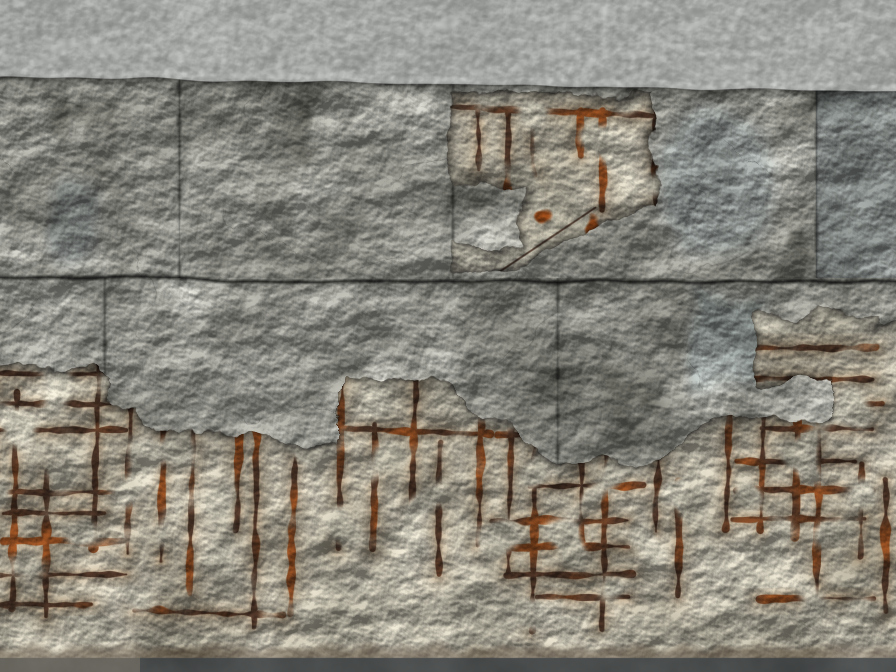
A Shadertoy shader for this texture:

```glsl
// Weathered concrete wall: painted band, cracked plaster blocks, exposed rusty rebar
#define BAND_COLOR vec3(.635, .645, .635)
#define PLASTER_COLOR vec3(.515, .515, .49)
#define WALL_COLOR vec3(.635, .62, .565)
#define RUST_DARK vec3(.22, .14, .10)
#define RUST_BRIGHT vec3(.47, .23, .08)
#define LEDGE_Y .587
#define BAR_SPACING .052
#define ROW_SPACING .042
#define BAR_RADIUS .0034
#define RELIEF 2.6

float hash(vec2 p) {
  p = fract(p * vec2(123.34, 456.21));
  p += dot(p, p + 45.32);
  return fract(p.x * p.y);
}
float corner(vec2 cell, vec2 offset) {
  float a = 6.2832 * hash(cell);
  return dot(vec2(cos(a), sin(a)), offset);
}
float noise(vec2 p) {
  vec2 i = floor(p), f = p - i, u = f * f * (3. - 2. * f), o = vec2(1, 0);
  return mix(mix(corner(i, f), corner(i + o, f - o), u.x),
    mix(corner(i + o.yx, f - o.yx), corner(i + 1., f - 1.), u.x), u.y);
}
float fbm(vec2 p) {
  float sum = 0., amp = 1.;
  for (int i = 0; i < 5; i++) {
    sum += amp * noise(p);
    p = mat2(1.6, 1.2, -1.2, 1.6) * p + 7.3;
    amp *= .52;
  }
  return sum;
}
float fill(float d, float w) { return 1. - smoothstep(-w, w, d); }
float ellipse(vec2 p, vec2 c, vec2 r) { return (length((p - c) / r) - 1.) * min(r.x, r.y); }
float box(vec2 p, vec2 lo, vec2 hi) {
  vec2 q = abs(p - .5 * (lo + hi)) - .5 * (hi - lo);
  return max(q.x, q.y);
}
float segment(vec2 p, vec2 a, vec2 b) {
  vec2 v = b - a;
  return length(p - a - v * clamp(dot(p - a, v) / dot(v, v), 0., 1.));
}

// Broken lower boundary of the plaster
float lowerEdge(float x) {
  return .455 - .05 * smoothstep(.14, .17, x) - .05 * smoothstep(.17, .26, x)
    - .017 * smoothstep(.38, .46, x) + .096 * smoothstep(.495, .52, x)
    - .059 * smoothstep(.66, .72, x) - .064 * smoothstep(.74, .83, x)
    + .064 * smoothstep(.98, 1.06, x) + .15 * smoothstep(1.225, 1.26, x);
}
// Positive on plaster, negative where the wall is exposed
float plasterDistance(vec2 p) {
  p += .018 * vec2(fbm(p * 17.), fbm(p * 15. + 31.));
  float hole = box(p, vec2(.668, .595), vec2(.975, .862));
  hole = max(hole, dot(p - vec2(.74, .592), vec2(.42, -.907)));
  hole = max(hole, -box(p, vec2(.66, .638), vec2(.775, .722)));
  float gap = box(p, vec2(1.12, .43), vec2(1.3, .535)) + .02 * noise(p * 22.);
  return min(min(p.y - lowerEdge(p.x), hole), gap);
}

// Distance to the reinforcement grid
float rebar(vec2 p) {
  p += .0025 * vec2(noise(p * 22.), noise(p * 19. + 8.));
  float d = 1., row = floor(p.y / ROW_SPACING);
  for (int i = -1; i <= 1; i++) {
    float c = floor(p.x / BAR_SPACING) + float(i);
    float r = hash(vec2(c, 3)), s = hash(vec2(c, 9));
    float x = (c + .2 + .6 * r) * BAR_SPACING;
    d = min(d, segment(p, vec2(x, .05 + .17 * r), vec2(x + .01 * s, .28 + .24 * s)));
    d = min(d, segment(p, vec2(x, .82 - .18 * s), vec2(x, .835)));
  }
  vec3 centers = vec3(.07, .86, 1.2);
  for (int k = 0; k < 3; k++) {
    float r = hash(vec2(row, k + 5)), s = hash(vec2(row, k + 17));
    float y = (row + .35 + .3 * r) * ROW_SPACING;
    vec2 span = centers[k] + vec2(.07 * r - .13, .05 + .07 * s);
    if (y > .1 && y < .54 && s > .2) d = min(d, segment(p, vec2(span.x, y), vec2(span.y, y)));
  }
  d = min(d, segment(p, vec2(.5, .363), vec2(.73, .354)));
  d = min(d, segment(p, vec2(.2, .092), vec2(.42, .084)));
  return min(d, segment(p, vec2(.67, .841), vec2(.98, .828)));
}
float relief(vec2 p) { return fbm(p * vec2(8, 12)) + .35 * fbm(p * 27.); }

vec3 plaster(vec2 p, float n) {
  float upper = step(LEDGE_Y, p.y);
  vec3 c = PLASTER_COLOR + .12 * n;
  c += (1. - upper) * (.035 * fill(p.x - .68, .02)
    - .075 * fill(box(p, vec2(.69, .33), vec2(1.02, .59)), .02));
  // Bluish and dark worn patches
  vec2 q = p + .025 * vec2(n, noise(p * 14.));
  c -= vec3(.045, .025, .01) * upper * step(1.215, p.x);
  c -= vec3(.06, .035, .02) * fill(box(q, vec2(1.03, .43), vec2(1.14, .56)), .018);
  c -= vec3(.10, .085, .07) * fill(ellipse(q, vec2(.105, .67), vec2(.045, .065)), .012);
  c -= .06 * fill(min(ellipse(q, vec2(.43, .8), vec2(.035, .045)),
    ellipse(q, vec2(.418, .712), vec2(.034, .05))), .004);
  c += vec3(0, .02, .035) * fill(ellipse(q, vec2(1.07, .73), vec2(.09, .11)), .02);
  c += .08 * smoothstep(.1, .5, fbm(p * 6. + 41.));
  c -= .13 * smoothstep(.2, .6, fbm(p * 8. + 12.)) * (.4 + .6 * upper);
  // Block joints and hairline cracks
  float j = min(min(abs(p.x - .267), abs(p.x - .674)), abs(p.x - 1.215));
  j = mix(min(abs(p.x - .83), abs(p.x - .156)), j, upper) + .004 * noise(p * 35.);
  c *= 1. - .38 * fill(j - .001, .003) - .12 * exp(-j * 65.);
  float crack = abs(noise(p * vec2(5, 8) + .3 * n)) / 8.;
  return c * (1. - .3 * fill(crack, .002) * smoothstep(0., .2, noise(p * 7. + 3.)));
}

void mainImage(out vec4 fragColor, in vec2 fragCoord) {
  vec2 p = fragCoord / iResolution.y;
  float w = max(.0013, .8 / iResolution.y), n = fbm(p * 9.);
  float slope = relief(p) - relief(p + vec2(-.0015, .0035));
  // Exposed concrete, stains and bars
  vec3 color = WALL_COLOR + .13 * n;
  float d = rebar(p), broken = smoothstep(-.32, 0., noise(p * 17.));
  float orange = smoothstep(-.05, .4, noise(p * 13. + 5.));
  color = mix(color, vec3(.43, .32, .21), .6 * exp(-d * 95.) * broken);
  float bar = fill(d - BAR_RADIUS * (1. + 1.5 * noise(p * 40.) + .8 * orange), w) * broken;
  color = mix(color, mix(RUST_DARK, RUST_BRIGHT, orange), .9 * bar);
  float flakes = min(ellipse(p, vec2(.882, .658), vec2(.009, .021)), ellipse(p, vec2(.808, .678), vec2(.013, .01)));
  color = mix(color, RUST_BRIGHT, fill(flakes + .006 * noise(p * 60.), .003));
  color = mix(color, RUST_DARK, .8 * fill(segment(p, vec2(.738, .592), vec2(.886, .691)) - .0014, w));
  // Plaster casts a shadow onto the wall beneath it
  float cover = plasterDistance(p);
  color *= 1. - .55 * exp(min(cover, 0.) * 110.);
  color = mix(color, plaster(p, n), fill(-cover, w));
  color *= 1. + RELIEF * clamp(slope, -.14, .14);
  // Shadowed ledge between the two courses
  float ledge = abs(p.y - LEDGE_Y + .006 * smoothstep(.25, .35, p.x) - .005 * noise(p * 14.));
  color *= 1. - .55 * fill(ledge - .0025, .003) - .15 * exp(-ledge * 130.);
  // Painted band with a projecting lip
  float edge = .886 - .017 * p.x + .006 * noise(vec2(p.x * 11., 2));
  color *= 1. - .5 * exp(-max(edge - p.y, 0.) * 110.);
  vec3 band = BAND_COLOR + .035 * n + .11 * noise(p * 95.);
  band *= 1. + .7 * clamp(slope, -.1, .1) + .06 * fill(abs(p.y - edge - .007) - .004, .003);
  color = mix(color, band, fill(edge - p.y, w));
  // Debris and kerb at the foot
  color = mix(color, vec3(.42, .37, .31) + .2 * n, .6 * fill(p.y - .036 - .012 * noise(p * 30.), .008));
  vec3 kerb = mix(vec3(.40, .39, .36), vec3(.29, .30, .30), step(.208, p.x)) + .06 * n;
  color = mix(color, kerb, fill(p.y - .021, w));
  fragColor = vec4(clamp(color, 0., 1.), 1);
}
```
